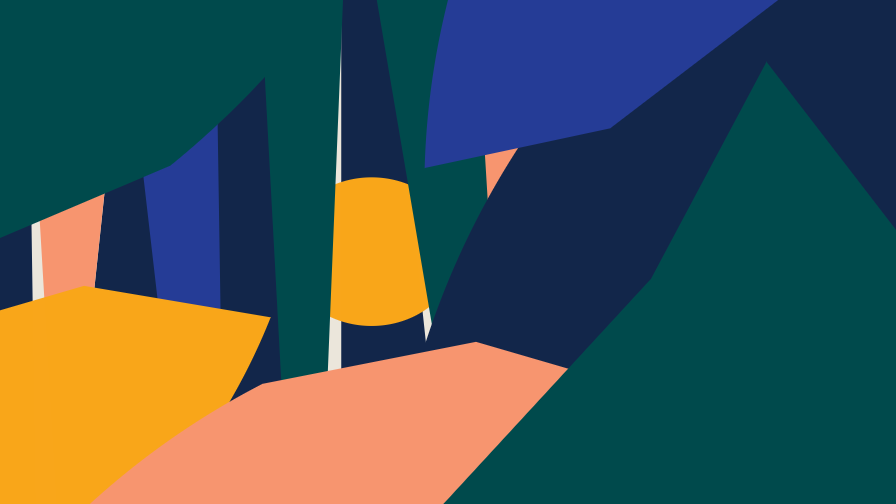
This background is drawn by a Shadertoy shader. Its source:

```glsl
// Flat cut-paper forest: tree trunks, a low sun, and layered hills.

const float GRID_HEIGHT = 432.0; // design units from bottom to top

const vec3 NAVY   = vec3(0.07, 0.15, 0.29);
const vec3 GREEN  = vec3(0.00, 0.29, 0.30);
const vec3 BLUE   = vec3(0.145, 0.235, 0.59);
const vec3 YELLOW = vec3(0.975, 0.65, 0.10);
const vec3 PEACH  = vec3(0.97, 0.585, 0.435);
const vec3 CREAM  = vec3(0.92, 0.90, 0.86);

const vec2 SUN_CENTER = vec2(318.5, 216.3);
const vec2 SUN_RADII  = vec2(74.0, 63.7);

// Signed distance to the line a-b, negative on its left side.
// The part between a and b bulges to the right by bow.
float edge(vec2 p, vec2 a, vec2 b, float bow) {
    vec2 d = b - a;
    float len = length(d);
    float t = clamp(dot(p - a, d) / (len * len), 0.0, 1.0);
    return dot(p - a, vec2(d.y, -d.x)) / len - 4.0 * bow * t * (1.0 - t);
}

float edge(vec2 p, vec2 a, vec2 b) {
    return edge(p, a, b, 0.0);
}

// Lays a smooth-edged shape over the colour so far.
void paint(inout vec3 color, vec3 ink, float dist, float pixel) {
    color = mix(color, ink, clamp(0.5 - dist / pixel, 0.0, 1.0));
}

void mainImage(out vec4 fragColor, in vec2 fragCoord) {
    float pixel = GRID_HEIGHT / iResolution.y;
    vec2 p = fragCoord * pixel;
    vec3 color = NAVY;

    // Distant stems on the left
    float stemRight = edge(p, vec2(81, 186), vec2(89.5, 266));
    float creamStem = max(edge(p, vec2(27, 240), vec2(28, 172)), stemRight);
    float peachStem = max(edge(p, vec2(34, 244), vec2(38, 176)), stemRight);
    float blueStem = max(edge(p, vec2(123, 280), vec2(135, 176)),
                         edge(p, vec2(189, 167), vec2(186.5, 328)));
    paint(color, CREAM, creamStem, pixel);
    paint(color, PEACH, peachStem, pixel);
    paint(color, BLUE, blueStem, pixel);

    // Cream slivers beside the sun
    float leftSliver = abs(p.x - 281.0) - 11.5;
    float rightSliver = max(edge(p, vec2(362, 167), vec2(365, 139)), p.x - 380.0);
    paint(color, CREAM, min(leftSliver, rightSliver), pixel);

    // Sun
    float sun = (length((p - SUN_CENTER) / SUN_RADII) - 1.0) * SUN_RADII.y;
    paint(color, YELLOW, sun, pixel);

    // Left canopy joined to its trunk
    float canopy = max(edge(p, vec2(0, 228), vec2(146, 290)),
                       edge(p, vec2(146, 290), vec2(227, 366), 2.0));
    float trunkLeft = edge(p, vec2(227, 366), vec2(241, 107));
    float trunkRight = edge(p, vec2(281, 114), vec2(294, 432));
    paint(color, GREEN, max(trunkRight, min(canopy, trunkLeft)), pixel);

    // Right trunk with peach light behind it
    float trunk = max(edge(p, vec2(323, 432), vec2(370, 155)),
                      edge(p, vec2(418, 261), vec2(415.5, 302)));
    paint(color, PEACH, 400.0 - p.x, pixel);
    paint(color, GREEN, trunk, pixel);

    // Curved dark hill
    float hill = edge(p, vec2(444, 305), vec2(365, 139), 6.0);
    paint(color, NAVY, hill, pixel);

    // Blue canopy
    float blueCanopy = max(edge(p, vec2(384, 432), vec2(364, 288), 4.0),
                       max(edge(p, vec2(364, 288), vec2(523, 322)),
                           edge(p, vec2(523, 322), vec2(667, 432))));
    paint(color, BLUE, blueCanopy, pixel);

    // Yellow mound
    float mound = max(edge(p, vec2(197, 88), vec2(232, 160), 1.5),
                  max(edge(p, vec2(232, 160), vec2(72, 187)),
                      edge(p, vec2(72, 187), vec2(0, 166))));
    paint(color, YELLOW, mound, pixel);

    // Peach foreground
    float ground = max(edge(p, vec2(487, 116), vec2(408, 139)),
                   max(edge(p, vec2(408, 139), vec2(225, 103)),
                       edge(p, vec2(225, 103), vec2(77, 0), 6.0)));
    paint(color, PEACH, ground, pixel);

    // Green mountain with a flared left slope
    float slope = min(edge(p, vec2(657, 379), vec2(558, 193)),
                      edge(p, vec2(558, 193), vec2(380, 0)));
    float mountain = max(edge(p, vec2(768, 235), vec2(657, 379)), slope);
    paint(color, GREEN, mountain, pixel);

    fragColor = vec4(color, 1.0);
}
```
